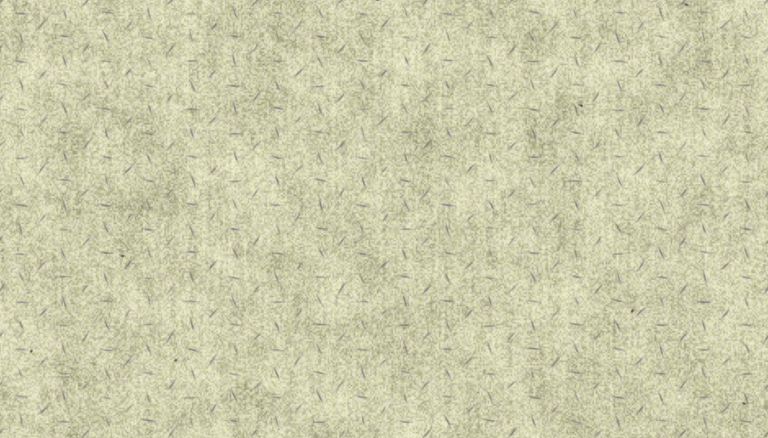
This texture is drawn by a WebGL 1 fragment shader. Its source:

```glsl
precision highp float;
// Pale olive handmade paper: cloudy fbm blotches, fine vertical ribs and grain,
// overlaid with a staggered lattice of short violet-grey fibres that alternate
// between flat, steep and diagonal, plus a few dark specks.
uniform vec2 u_resolution;

const vec3 PAPER = vec3(0.811, 0.810, 0.678);
const vec3 FIBRE = vec3(0.44, 0.41, 0.46);
const vec3 SMUDGE = vec3(0.66, 0.64, 0.57);
const vec3 SPECK = vec3(0.30, 0.29, 0.27);
const vec2 LATTICE = vec2(18.0, 32.0);   // fibre cells per canvas width

float hash(vec2 p) {
  vec3 q = fract(p.xyx * 0.1031);
  q += dot(q, q.yzx + 33.33);
  return fract((q.x + q.y) * q.z);
}

float noise(vec2 p) {
  vec2 i = floor(p);
  vec2 f = fract(p);
  f = f * f * (3.0 - 2.0 * f);
  return mix(mix(hash(i), hash(i + vec2(1.0, 0.0)), f.x),
             mix(hash(i + vec2(0.0, 1.0)), hash(i + 1.0), f.x), f.y);
}

float fbm(vec2 p) {
  float sum = 0.0;
  float amp = 0.5;
  for (int i = 0; i < 4; i++) {
    sum += amp * noise(p);
    p = mat2(1.6, 1.2, -1.2, 1.6) * p + 17.3;
    amp *= 0.68;
  }
  return sum / 1.23;
}

// Coverage of a slightly bowed stroke that tapers towards both ends.
float stroke(vec2 p, float angle, float halfLength, float halfWidth, float bow, float blur) {
  float c = cos(angle);
  float s = sin(angle);
  vec2 q = vec2(c * p.x + s * p.y, c * p.y - s * p.x);
  float t = q.x / halfLength;
  q.y += bow * (t * t - 0.4);
  float d = length(vec2(max(abs(q.x) - halfLength, 0.0), q.y));
  float taper = 1.0 - 0.75 * smoothstep(0.15, 1.0, abs(t));
  return taper * (1.0 - smoothstep(halfWidth - 0.6 * blur, halfWidth + blur, d));
}

// Sharp core (x) and soft smudge (y) of the fibre in one lattice cell.
vec2 cellFibre(vec2 cell, vec2 local, float angle, float seed, float px) {
  vec2 id = cell + seed;
  vec2 jitter = vec2(hash(id + 3.1), hash(id + 7.7)) - 0.5;
  float turn = 0.3 * (hash(id + 11.9) - 0.5);
  float halfLength = mix(0.0075, 0.0105, hash(id + 19.4));
  float bow = 0.002 * (hash(id + 23.6) - 0.5);
  float strength = mix(0.6, 0.95, hash(id + 31.2));
  vec2 p = local - 0.003 * jitter;
  return strength * vec2(
    stroke(p, angle + turn, halfLength, 0.0008, bow, px),
    stroke(p, angle + turn, halfLength, 0.0012, bow, 0.0028));
}

vec2 fibres(vec2 uv, float px) {
  vec2 grid = uv * LATTICE - vec2(0.0, 0.2);
  vec2 cell = floor(grid);
  float odd = mod(cell.x + cell.y, 2.0);
  float angle = mix(-1.2, -0.1, odd);
  vec2 straight = cellFibre(cell, (grid - cell - 0.5) / LATTICE, angle, 40.0, px);

  // Diagonals fill every other corner between the straight fibres.
  grid += 0.5;
  cell = floor(grid);
  float even = 1.0 - mod(cell.x + cell.y, 2.0);
  vec2 diagonal = even * cellFibre(cell, (grid - cell - 0.5) / LATTICE, 0.88, 90.0, px);
  return max(straight, diagonal);
}

float specks(vec2 uv, float density, float px) {
  vec2 grid = uv * density;
  vec2 cell = floor(grid);
  vec2 centre = 0.3 + 0.4 * vec2(hash(cell + 51.0), hash(cell + 67.0));
  float present = step(0.95, hash(cell + 83.0));
  float angle = 1.6 * hash(cell + 97.0) - 0.5;
  return present * stroke((grid - cell - centre) / density, angle, 0.003, 0.0012, 0.0, px);
}

// Brightness offset of the bare paper, skewed towards the dark side.
float paperTone(vec2 uv) {
  float blotch = fbm(uv * 23.0 + 4.0) - 0.5;
  float cloud = noise(uv * 6.0 + 30.0) - 0.5;
  float rib = noise(uv * vec2(260.0, 16.0)) - 0.5;
  float band = noise(uv * vec2(110.0, 5.0) + 60.0) - 0.5;
  float grain = noise(uv * vec2(470.0, 440.0)) - 0.5;
  float fleck = noise(uv * vec2(260.0, 290.0) + 12.0) - 0.5;
  float tone = 0.19 * blotch + 0.02 * cloud + 0.06 * rib + 0.015 * band
             + 0.17 * grain + 0.08 * fleck;
  return tone - 1.5 * tone * tone;
}

void main() {
  vec2 uv = gl_FragCoord.xy / u_resolution.x;
  float px = 1.0 / u_resolution.x;

  vec3 color = PAPER + paperTone(uv);
  float tint = noise(uv * 260.0 + 140.0) - 0.5;
  color += tint * vec3(0.015, -0.01, 0.05);

  vec2 fibre = fibres(uv, px);
  color = mix(color, SMUDGE, 0.35 * fibre.y);
  color = mix(color, FIBRE, 0.68 * fibre.x);
  color = mix(color, SPECK, 0.8 * specks(uv, 15.0, px));
  gl_FragColor = vec4(clamp(color, 0.0, 1.0), 1.0);
}
```
